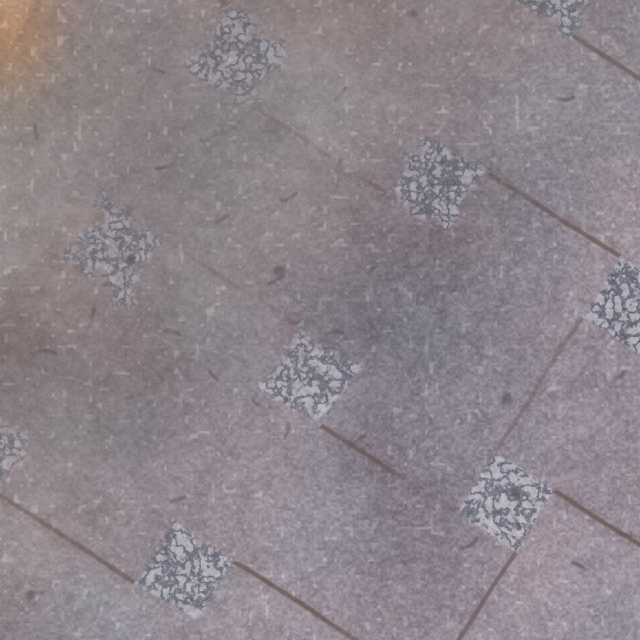
A Shadertoy shader for this texture:

```glsl
float hash(vec2 p) {
    vec3 a = fract(p.xyx * 0.1031);
    a += dot(a, a.yzx + 33.33);
    return fract((a.x + a.y) * a.z);
}

float noise(vec2 p) {
    vec2 i = floor(p), f = fract(p);
    f = f * f * (3.0 - 2.0 * f);
    return mix(mix(hash(i), hash(i + vec2(1, 0)), f.x),
               mix(hash(i + vec2(0, 1)), hash(i + vec2(1, 1)), f.x), f.y);
}

float fbm(vec2 p) {
    float sum = 0.0, amp = 0.5;
    for (int i = 0; i < 4; i++) {
        sum += amp * noise(p);
        p = mat2(1.6, 1.2, -1.2, 1.6) * p + 7.3;
        amp *= 0.5;
    }
    return sum / 0.9375;
}

// Worn joint line at distance d
float joint(float d, float px) {
    return 1.0 - smoothstep(0.004, 0.011 + px, d);
}

// Scattered curved twigs and pale chips, one per cell at most
vec3 addDebris(vec3 color, vec2 uv, float px) {
    for (int k = 0; k < 3; k++) {
        vec2 g = uv * 8.0 + float(k) * vec2(17.37, 9.61);
        vec2 cell = floor(g);
        float kind = hash(cell + 3.1), angle = 6.283 * hash(cell + 8.7);
        vec2 q = fract(g) - 0.35 - 0.3 * vec2(hash(cell + 1.3), hash(cell + 5.9));
        q = mat2(cos(angle), sin(angle), -sin(angle), cos(angle)) * q;
        q.y += (hash(cell + 4.4) - 0.5) * 5.0 * q.x * q.x;
        q.x -= clamp(q.x, -0.14 * kind - 0.02, 0.14 * kind + 0.02);
        float twig = 1.0 - smoothstep(0.001, 0.0035 + px, length(q) / 8.0);
        float present = step(0.68, hash(cell + 12.6));
        vec3 tone = kind < 0.3 ? vec3(0.68, 0.65, 0.64) : vec3(0.35, 0.31, 0.32);
        color = mix(color, tone, 0.6 * twig * present * noise(uv * 60.0 + 4.0));
    }
    // Small dark pits
    vec2 g = uv * 5.0 + 2.4, cell = floor(g);
    vec2 q = fract(g) - 0.25 - 0.5 * vec2(hash(cell + 2.2), hash(cell + 6.8));
    float pit = 1.0 - smoothstep(0.003, 0.012, length(q) / 5.0 + 0.006 * (noise(uv * 90.0) - 0.5));
    return mix(color, vec3(0.36, 0.33, 0.35), 0.6 * pit * step(0.75, hash(cell + 9.5)));
}

void mainImage(out vec4 fragColor, in vec2 fragCoord) {
    vec2 uv = fragCoord / iResolution.xy;
    float px = 1.0 / iResolution.y;
    float diagonal = uv.x - uv.y;
    float clean = smoothstep(-0.45, 0.45, diagonal);

    // Rotated square lattice, one small stone at each node
    vec2 d = uv - vec2(0.790, 0.216);
    vec2 p = vec2(dot(d, vec2(0.842, -0.539)), dot(d, vec2(-0.539, -0.842))) / 0.363;
    p += 0.012 * (vec2(noise(uv * 14.0), noise(uv * 14.0 + 40.0)) - 0.5);
    vec2 id = round(p), q = p - id;
    float halfSide = 0.154;
    float parity = 1.0 - 2.0 * mod(id.x + id.y, 2.0);

    // Joints follow alternating sides of the small stones
    vec2 side = halfSide * parity * vec2(sign(q.y), -sign(q.x));
    vec2 away = abs(q - side);
    vec2 slab = id + step(side, q);

    // Dusty slabs: warm to cool, with stains and a dim middle
    vec3 color = mix(vec3(0.535, 0.497, 0.500), vec3(0.572, 0.541, 0.586),
                     smoothstep(-0.7, 0.7, diagonal));
    color += 0.025 * (hash(slab + 21.0) - 0.5);
    color += 0.17 * (fbm(uv * 4.5 + 3.0) - 0.5);
    color += vec3(0.05, -0.01, -0.02) * (fbm(uv * 6.0 + 30.0) - 0.5);
    vec2 dim = (uv - vec2(0.60, 0.48)) * mat2(0.84, -0.54, 0.54, 0.84);
    color -= vec3(0.055, 0.04, 0.03) * exp(-dot(dim * dim, vec2(30.0, 14.0)));
    float corner = length((uv - vec2(0.0, 0.96)) * vec2(1.0, 0.75));
    color += vec3(0.13, 0.03, -0.08) * exp(-corner * corner * 130.0);

    // Gritty surface
    float grit = noise(uv * vec2(150.0, 190.0)) + noise(uv * 290.0 + 5.0) - 1.0;
    color += grit * mix(0.04, 0.085, clean) + 0.07 * (fbm(uv * 55.0) - 0.5);
    color += 0.08 * smoothstep(0.78, 0.95, noise(uv * 120.0 + 60.0));

    // Joints, buried by dust towards the upper left
    float across = joint(away.y, px / 0.363) * step(halfSide, abs(q.x));
    float down = joint(away.x, px / 0.363) * step(halfSide, abs(q.y));
    float bare = smoothstep(0.25, 0.65, noise(uv * 9.0 + 11.0) + 0.35 * clean);
    float seam = max(across * mix(0.35, 0.75, clean),
                     down * mix(0.12, 0.75, smoothstep(0.2, 0.7, diagonal))) * bare;
    color = mix(color, vec3(0.42, 0.36, 0.36), seam);
    float dirt = exp(-90.0 * away.y * away.y * 9.0) * step(halfSide, abs(q.x));
    color -= vec3(0.015, 0.025, 0.035) * dirt * bare;

    // Speckled granite stones, ragged where dust covers them
    float ragged = 1.0 - clean;
    float edge = max(abs(q.x), abs(q.y)) - halfSide;
    edge += (fbm(uv * 38.0 + 2.0) - 0.45) * mix(0.025, 0.18, ragged);
    float soft = mix(0.008, 0.04, ragged) + px;
    float stone = 1.0 - smoothstep(-soft, soft, edge);
    float vein = abs(2.0 * fbm(uv * 85.0 + 15.0) - 1.0);
    vec3 granite = mix(vec3(0.40, 0.41, 0.46), vec3(0.69, 0.68, 0.72),
                       smoothstep(0.02, 0.38, vein));
    granite += 0.07 * grit + 0.05 * (hash(id + 31.0) - 0.5) + 0.05 * (clean - 0.5);
    color = mix(color, granite, stone * mix(0.55, 0.92, clean));

    color = addDebris(color, uv, px);
    fragColor = vec4(clamp(color, 0.0, 1.0), 1.0);
}
```
